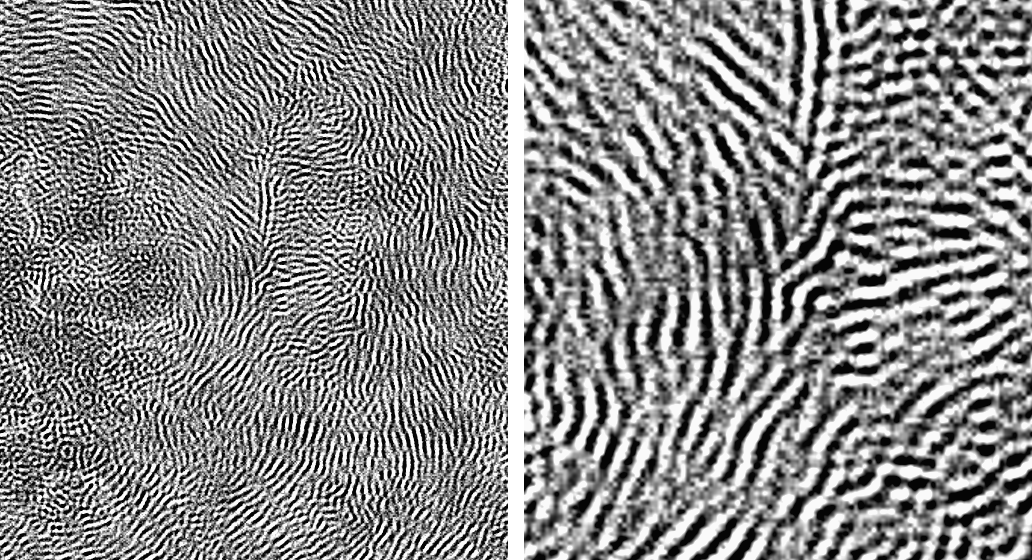
Left, the full canvas; right, a detail of the centre.
Write a WebGL 2 fragment shader that draws this texture.

```glsl
#version 300 es
precision highp float;
// Grey lattice fringes: sparse wave packets follow a curved direction field.
// Where the field loses coherence the packets cross and break into dots;
// small ring whorls, pale seams and fine grain are laid over them.

#define CELL 0.027          // packet radius and grid step
#define PACKETS 4           // packets per grid cell
#define FRINGE_STEP 0.0138  // spacing of aligned fringes
#define DOT_STEP 0.0116     // spacing of disordered dots
#define WHORL_CELL 0.085    // grid step of ring whorls
#define WHORL_RADIUS 0.040
#define GRAIN_FREQ 370.0
#define GRAIN_AMOUNT 0.85
#define CONTRAST 0.37
#define MEAN_GREY 0.53

uniform vec2 u_resolution;
out vec4 fragColor;

const float TAU = 6.28318;

float hash(vec2 p) {
    return fract(sin(dot(p, vec2(127.1, 311.7))) * 43758.5453);
}

vec4 hash4(vec2 p) {
    return vec4(hash(p), hash(p + 17.3), hash(p + 41.9), hash(p + 73.7));
}

float noise(vec2 p) {
    vec2 i = floor(p), f = fract(p);
    f = f * f * (3.0 - 2.0 * f);
    float low = mix(hash(i), hash(i + vec2(1, 0)), f.x);
    float high = mix(hash(i + vec2(0, 1)), hash(i + vec2(1, 1)), f.x);
    return mix(low, high, f.y);
}

// Soft elliptical region: 1 inside, 0 outside
float region(vec2 p, vec2 centre, vec2 radii) {
    return 1.0 - smoothstep(0.65, 1.15, length((p - centre) / radii));
}

float whorlZone(vec2 p) {
    return region(p, vec2(0.08, 0.42), vec2(0.26, 0.38));
}

// x: angle of the wave normal, y: coherence from dots (0) to fringes (1)
vec2 flow(vec2 p) {
    vec2 radial = p - vec2(-0.09, 0.42);
    float middle = region(p, vec2(0.56, 0.58), vec2(0.10, 0.30));
    float foot = region(p, vec2(0.48, 0.06), vec2(0.16, 0.13));
    float angle = atan(radial.y, radial.x) - 1.5 * middle - 0.75 * foot;
    angle += 1.1 * (noise(p * 9.0 + 5.0) - 0.5);
    float order = 0.95 - 0.85 * whorlZone(p) - 0.35 * middle;
    order -= 0.5 * smoothstep(0.80, 0.88, p.x);
    order += 0.9 * (noise(p * 11.0 + 31.0) - 0.5);
    return vec2(angle, clamp(order, 0.0, 1.0));
}

// Sum of windowed waves, close to unit deviation
float fringes(vec2 p) {
    vec2 home = floor(p / CELL);
    float sum = 0.0;
    for (int y = -1; y <= 1; y++)
    for (int x = -1; x <= 1; x++) {
        vec2 cell = home + vec2(x, y);
        vec2 field = flow((cell + 0.5) * CELL);
        float spread = mix(1.57, 0.26, field.y);
        float wavelength = mix(DOT_STEP, FRINGE_STEP, field.y);
        for (int k = 0; k < PACKETS; k++) {
            vec4 h = hash4(cell + float(k) * vec2(5.37, 9.71));
            vec2 d = p - (cell + h.xy) * CELL;
            float window = max(0.0, 1.0 - dot(d, d) / (CELL * CELL));
            float angle = field.x + spread * (2.0 * h.z - 1.0);
            float along = dot(d, vec2(cos(angle), sin(angle)));
            sum += window * window * cos(TAU * (along / wavelength + h.w));
        }
    }
    return sum / 1.12;
}

// Blend scattered concentric rings into the wave value
float addWhorls(vec2 p, float wave) {
    vec2 home = floor(p / WHORL_CELL);
    for (int y = -1; y <= 1; y++)
    for (int x = -1; x <= 1; x++) {
        vec2 cell = home + vec2(x, y);
        vec4 h = hash4(cell + 3.1);
        vec2 centre = (cell + 0.15 + 0.7 * h.xy) * WHORL_CELL;
        float d = length(p - centre);
        float radius = WHORL_RADIUS * mix(0.65, 1.0, h.z);
        float cover = 1.0 - smoothstep(0.3, 1.0, d / radius);
        cover *= 0.65 * whorlZone(centre) * step(0.2, h.w);
        float ring = 1.5 * cos(TAU * (d / (DOT_STEP * 1.08) + h.w)) - 0.2;
        wave = mix(wave, ring, cover);
    }
    return wave;
}

void main() {
    vec2 p = gl_FragCoord.xy / u_resolution.y;
    float left = whorlZone(p);

    // Fringes with patchy strength
    float strength = CONTRAST * mix(0.7, 1.3, noise(p * 14.0 + 53.0));
    float grey = MEAN_GREY + strength * addWhorls(p, fringes(p));

    // Broad shading and pale seams
    grey += 0.22 * (noise(p * 17.0 + 11.0) - 0.5) - 0.06 * left;
    float seam = abs(noise(p * vec2(8.0, 15.0) + 23.0) - 0.5);
    grey += 0.32 * left * (1.0 - smoothstep(0.0, 0.07, seam));

    // Fine grain
    grey += GRAIN_AMOUNT * (noise(p * GRAIN_FREQ) - 0.5);
    fragColor = vec4(vec3(clamp(grey, 0.02, 0.98)), 1.0);
}
```
